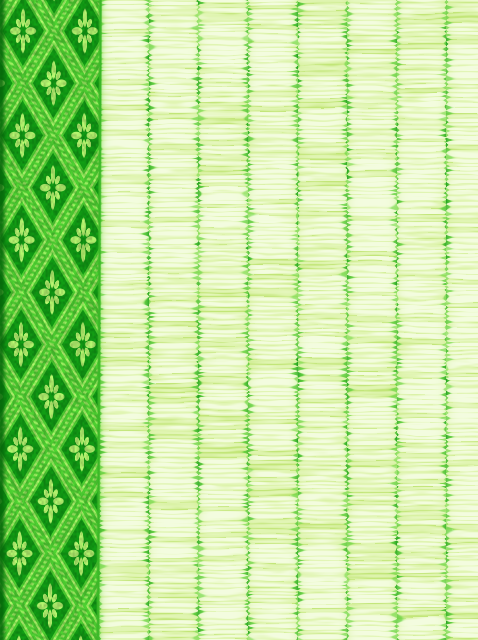
This texture is drawn by a Shadertoy shader. Its source:

```glsl
// Pale green woven rush mat with a brocade border of flowered diamonds on the left.
#define BAND_WIDTH 0.155            // border width, in canvas heights
#define COLUMN_PITCH 0.0775         // spacing of the mat's binding lines
#define STRANDS 128.0               // rush strands over the canvas height
#define DIAMOND_PITCH vec2(0.0965, 0.1633)
#define DIAMOND_ORIGIN vec2(0.0778, 0.870)
#define BAND_LEAN 0.0068            // sideways drift of the border with height
#define PALEST vec3(0.955, 0.99, 0.875)
#define PALE vec3(0.88, 0.96, 0.70)
#define STRAW vec3(0.76, 0.90, 0.47)
#define LEAF vec3(0.39, 0.84, 0.23)
#define GREEN vec3(0.07, 0.60, 0.08)
#define DEEP vec3(0.02, 0.40, 0.04)

float hash(vec2 p) {
    vec3 q = fract(p.xyx * 0.1031);
    q += dot(q, q.yzx + 33.33);
    return fract((q.x + q.y) * q.z);
}

float noise(vec2 p) {
    vec2 i = floor(p), f = fract(p);
    f *= f * (3.0 - 2.0 * f);
    return mix(mix(hash(i), hash(i + vec2(1, 0)), f.x),
               mix(hash(i + vec2(0, 1)), hash(i + vec2(1, 1)), f.x), f.y);
}

// 1 inside (d < 0), 0 outside, with a soft edge of half width w
float inside(float d, float w) { return 1.0 - smoothstep(-w, w, d); }

vec3 ruschMat(vec2 p, float px) {
    float x = (p.x - BAND_WIDTH) / COLUMN_PITCH;
    float column = floor(x), fx = x - column;

    // Strands of uneven thickness, shifted from column to column
    float row = p.y * STRANDS + 0.5 * column + 9.0 * hash(vec2(column, 3.0));
    row += 1.1 * noise(vec2(column * 7.0, row * 0.45));
    row += 0.35 * noise(vec2(x * 2.0, row * 0.3));
    float strand = floor(row), f = row - strand;
    float edge = abs(2.0 * f - 1.0);

    // Tone of each strand, long fibre streaks and broad patches
    float tint = hash(vec2(strand, column + 40.0));
    float streak = noise(vec2(x * 2.5 + 50.0 * tint, p.y * STRANDS * 2.3));
    float patches = noise(vec2(x * 0.7, p.y * 9.0) + 20.0);
    float tone = 0.05 + 0.42 * edge * edge + 0.5 * tint * tint * tint
               + 0.4 * (streak - 0.5) + 0.25 * (patches - 0.5);
    vec3 color = mix(PALEST, PALE, smoothstep(0.12, 0.5, tone));
    color = mix(color, STRAW, smoothstep(0.5, 0.95, tone));

    // Strands dip towards the binding lines
    float border = min(fx, 1.0 - fx);
    color = mix(color, STRAW, 0.35 * exp(-border * 13.0));

    // Tapering gaps between strand ends, deeper green at the binding
    float gapId = floor(row + 0.5);
    float gapSide = step(0.5, fx);
    float reach = hash(vec2(gapId, column * 2.0 + gapSide + 11.0));
    float halfGap = 0.46 * exp(-border / (0.025 + 0.09 * reach * reach));
    float gap = inside(0.5 * (1.0 - edge) - halfGap, px * STRANDS * 0.6);
    gap *= smoothstep(0.04, 0.2, halfGap);
    float depth = hash(vec2(gapId, column + gapSide + 71.0));
    vec3 gapColor = mix(LEAF, GREEN, depth * depth * exp(-border * 14.0));
    return mix(color, gapColor, gap * (0.45 + 0.45 * depth));
}

vec3 brocade(vec2 p, float px) {
    // Nearest centre of a staggered diamond lattice
    vec2 q = (p - DIAMOND_ORIGIN - vec2(BAND_LEAN * p.y, 0.0)) / DIAMOND_PITCH;
    vec2 a = abs(q - floor(q + 0.5));
    vec2 b = abs(q + 0.5 - floor(q + 1.0));
    vec2 cell = a.x + a.y < b.x + b.y ? a : b;
    float d = cell.x + cell.y;
    float w = px / DIAMOND_PITCH.x * 0.7;

    // Lattice of twisted cords
    float twist = 0.5 + 0.5 * cos(6.2832 * (q.y * 20.0 + q.x * 4.0));
    float cord = inside(abs(d - 0.395) - 0.02, w);
    float core = inside(0.47 - d, w) * twist;
    vec3 light = mix(STRAW, LEAF, 0.3);
    vec3 color = mix(GREEN, LEAF, 0.65);
    color = mix(color, light, max(cord * (0.6 + 0.4 * twist), core * 0.8));

    // Dark diamond with an eight petal flower
    color = mix(color, mix(GREEN, DEEP, 0.18), inside(d - 0.335, w));
    vec2 k = vec2(max(cell.x, cell.y), min(cell.x, cell.y));
    float axisPetal = length((k - vec2(0.125, 0.0)) / vec2(0.085, 0.036)) - 1.0;
    float sidePetal = length(vec2(d - 0.145, k.x - k.y) / vec2(0.07, 0.045)) - 1.0;
    color = mix(color, light, inside(min(axisPetal, sidePetal), w * 14.0));

    // Fine woven grain and a rolled left edge
    float grain = noise(p * vec2(330.0, 260.0));
    color *= 0.88 + 0.24 * grain;
    float roll = 1.0 - smoothstep(0.002, 0.012, p.x);
    return mix(color, DEEP, 0.85 * roll);
}

void mainImage(out vec4 fragColor, in vec2 fragCoord) {
    float px = 1.0 / iResolution.y;
    vec2 p = fragCoord * px;
    float bandEdge = p.x - BAND_WIDTH - 0.004 * p.y;

    vec3 mat = ruschMat(p, px);
    mat = mix(mat, LEAF, 0.4 * exp(-max(bandEdge, 0.0) * 250.0));
    vec3 band = brocade(p, px);
    band = mix(band, mix(GREEN, LEAF, 0.5), smoothstep(-0.006, -0.002, bandEdge));
    fragColor = vec4(mix(mat, band, inside(bandEdge, px)), 1.0);
}
```
